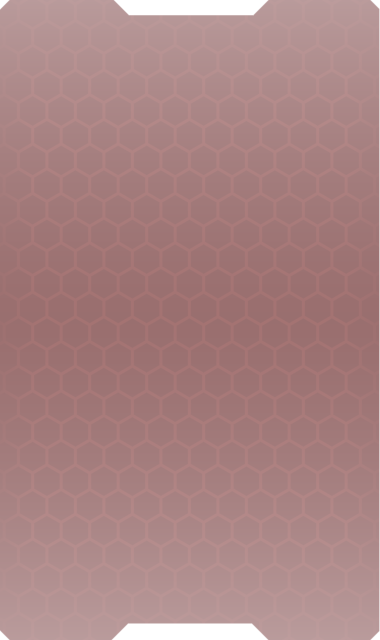
A Shadertoy shader for this pattern:

```glsl
// Rose panel with chamfered corners, notched ends and a faint honeycomb mesh.

const float PITCH = 0.04453;                   // cell width, canvas heights
const vec2 MESH_ORIGIN = vec2(0.2514, 0.6337); // centre of one cell
const float HALF_LINE = 0.053;                 // half line width, cell widths
const float LINE_SOFTNESS = 0.022;             // edge falloff, cell widths
const vec3 BAND_DARK = vec3(0.600, 0.432, 0.432);
const vec3 END_LIGHT = vec3(0.733, 0.617, 0.619);
const vec3 LINE_GLOW = vec3(0.040, 0.016, 0.014); // light added by the mesh

// Distance to the border of pointy-top hexagons of unit width.
float hexBorder(vec2 p) {
    const vec2 s = vec2(1.0, 1.7320508);
    vec2 a = mod(p, s) - 0.5 * s;
    vec2 b = mod(p - 0.5 * s, s) - 0.5 * s;
    vec2 q = abs(dot(a, a) < dot(b, b) ? a : b);
    return 0.5 - max(q.x, dot(q, 0.5 * s));
}

// Trapezoid cut into an end; p.x from its centre, p.y inward from the end.
float notch(vec2 p, float halfWidth, float depth) {
    return max(p.y - depth, (abs(p.x) + p.y - halfWidth) * 0.7071);
}

// Negative inside the panel.
float panel(vec2 p, float width) {
    float side = min(p.x, width - p.x);
    float end = min(p.y, 1.0 - p.y);
    float chamfer = (0.0150 - side - end) * 0.7071;
    float top = notch(vec2(p.x - 0.503 * width, 1.0 - p.y), 0.1210, 0.0238);
    float bottom = notch(vec2(p.x - 0.500 * width, p.y), 0.1225, 0.0258);
    float rightEdge = p.x - width + 0.0010;
    return max(max(chamfer, rightEdge), max(-top, -bottom));
}

// Vertical gradient, darkest at mid height and steeper toward the ends.
vec3 panelTone(float y) {
    float t = abs(y - 0.503) * 2.0;
    float rounded = sqrt(t * t + 0.004) - 0.04;
    return mix(BAND_DARK, END_LIGHT, rounded * (0.55 + 0.45 * rounded));
}

// The mesh fades toward the sides and the ends.
float meshStrength(vec2 uv) {
    float side = smoothstep(-0.03, 0.10, min(uv.x, 1.0 - uv.x));
    float end = smoothstep(-0.05, 0.22, min(uv.y, 1.0 - uv.y));
    return mix(0.25, 1.0, side) * mix(0.30, 1.0, end);
}

void mainImage(out vec4 fragColor, in vec2 fragCoord) {
    float pixel = 1.0 / iResolution.y;
    vec2 p = fragCoord * pixel;
    vec2 uv = fragCoord / iResolution.xy;

    // Gradient with glowing mesh lines
    float border = hexBorder((p - MESH_ORIGIN) / PITCH);
    float blur = max(0.75 * pixel / PITCH, LINE_SOFTNESS);
    float line = 1.0 - smoothstep(HALF_LINE - blur, HALF_LINE + blur, border);
    vec3 color = panelTone(uv.y) + LINE_GLOW * line * meshStrength(uv);

    // White surround
    float outside = smoothstep(-0.8 * pixel, 0.8 * pixel, panel(p, iResolution.x * pixel));
    fragColor = vec4(mix(color, vec3(1.0), outside), 1.0);
}
```
